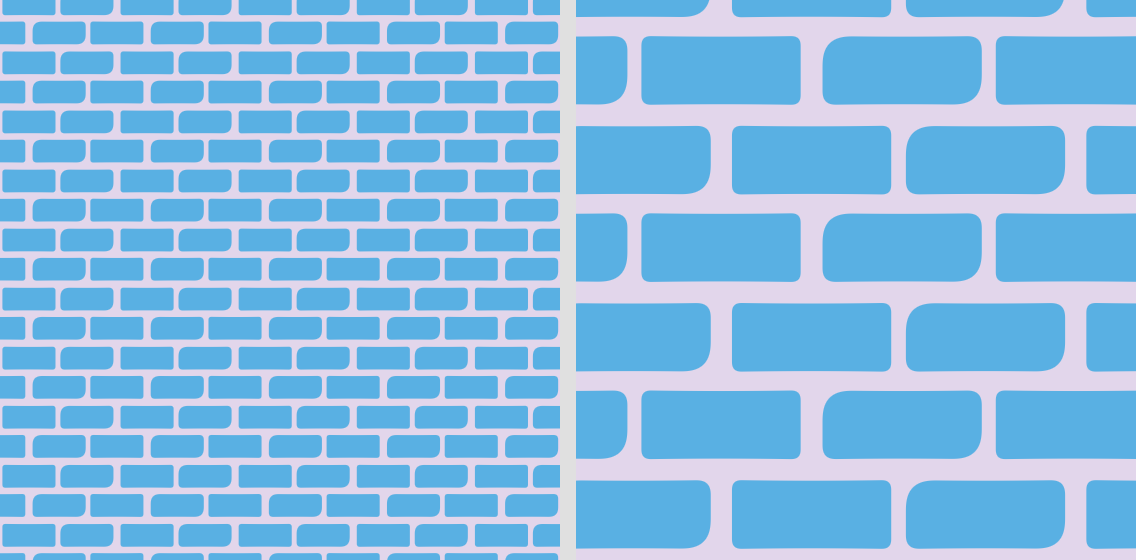
Left, the full canvas; right, a detail of the centre.
A Shadertoy shader for this pattern:

```glsl
// Flat running-bond brick wall: blue bricks on pale lilac mortar.
// One tile holds two courses, each with a crisp and a soft brick; each brick is
// a box with superelliptic corners, wrapped to its nearest copy.

const float CANVAS = 768.0;                  // design units over the canvas height
const vec2  TILE = vec2(162.0, 81.0);        // repeat size
const vec2  HALF_BRICK = vec2(36.4, 15.75);  // half width and half height
const float COURSE_A = 5.2;                  // course centres, down from the top
const float COURSE_B = 45.2;
const vec2  CRISP_A = vec2(39.7, COURSE_A);  // brick centres in the tile
const vec2  SOFT_A  = vec2(119.2, COURSE_A);
const vec2  CRISP_B = vec2(160.3, COURSE_B);
const vec2  SOFT_B  = vec2(81.1, COURSE_B);

// Corner radii: top left, top right, bottom left, bottom right
const vec4  CRISP_CORNERS = vec4(5.0, 5.0, 5.0, 5.0);
const vec4  SOFT_CORNERS  = vec4(15.0, 7.5, 7.0, 15.0);
const float CORNER_POWER = 2.8;              // above 2 gives squarer corners
const float BOW = 0.3;                       // slight inward bend of the long edges

const vec3  BRICK_COLOR  = vec3(0.35, 0.69, 0.89);
const vec3  MORTAR_COLOR = vec3(0.885, 0.84, 0.92);

// Signed distance to the nearest copy of a brick, y pointing down
float brickDistance(vec2 p, vec2 centre, vec4 corners) {
    vec2 q = p - centre;
    q -= TILE * floor(q / TILE + 0.5);
    vec2 side = q.y < 0.0 ? corners.xy : corners.zw;
    float radius = q.x < 0.0 ? side.x : side.y;

    float along = q.x / HALF_BRICK.x;
    vec2 halfSize = HALF_BRICK - vec2(0.0, BOW * max(1.0 - along * along, 0.0));
    vec2 k = max((abs(q) - halfSize) / radius + 1.0, 0.0);
    float sum = pow(k.x, CORNER_POWER) + pow(k.y, CORNER_POWER);
    return radius * (pow(sum, 1.0 / CORNER_POWER) - 1.0);
}

void mainImage(out vec4 fragColor, in vec2 fragCoord) {
    // Design units, measured from the top left
    float pixel = CANVAS / iResolution.y;
    vec2 p = vec2(fragCoord.x, iResolution.y - fragCoord.y) * pixel;

    // Union of the four bricks
    float crisp = min(brickDistance(p, CRISP_A, CRISP_CORNERS),
                      brickDistance(p, CRISP_B, CRISP_CORNERS));
    float soft = min(brickDistance(p, SOFT_A, SOFT_CORNERS),
                     brickDistance(p, SOFT_B, SOFT_CORNERS));
    float d = min(crisp, soft);

    // One-pixel edge coverage
    float coverage = clamp(0.5 - d / pixel, 0.0, 1.0);
    fragColor = vec4(mix(MORTAR_COLOR, BRICK_COLOR, coverage), 1.0);
}
```
